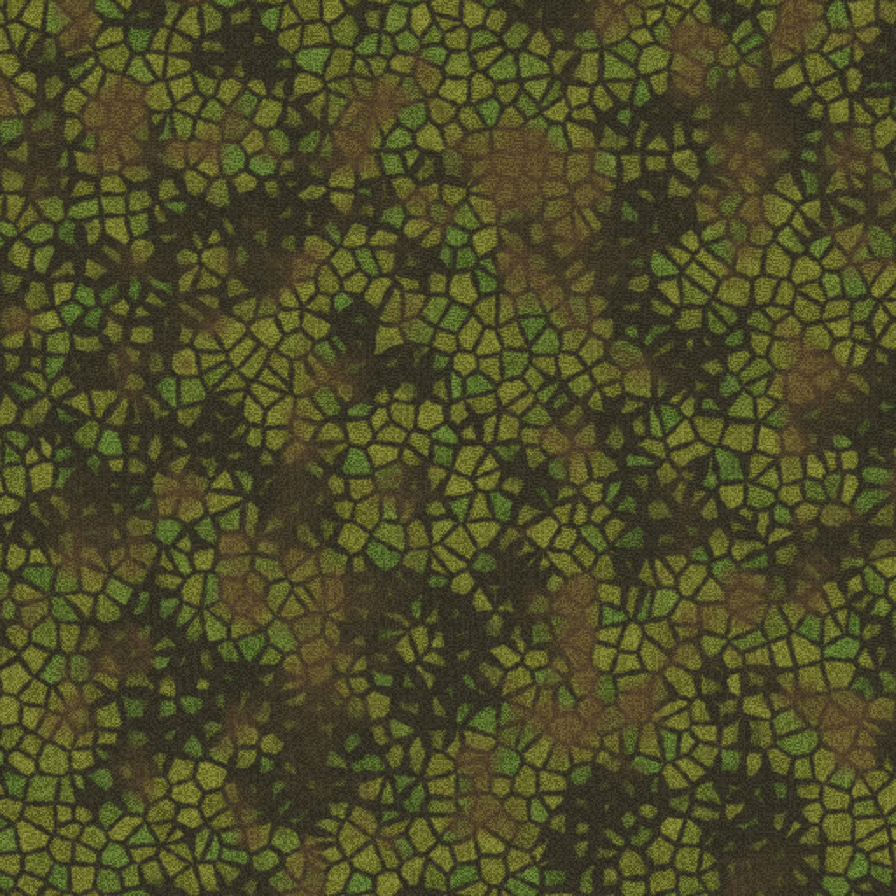
This texture is drawn by a WebGL 1 fragment shader. Its source:

```glsl
precision highp float;
uniform vec2 u_resolution;

#define CELLS 36.0
#define GAP 0.035
#define EDGE_SOFTNESS 0.15
#define PATCH_SCALE 17.0
#define BROWN_SCALE 16.0
#define GRAIN_SCALE 512.0
#define GRAIN 0.19
#define SOIL vec3(0.205, 0.195, 0.142)
#define BROWN vec3(0.355, 0.275, 0.175)
#define OLIVE vec3(0.445, 0.450, 0.175)
#define GREEN vec3(0.320, 0.430, 0.180)

float hash(vec2 p) {
  return fract(sin(dot(p, vec2(127.1, 311.7))) * 43758.5453);
}

vec2 hash2(vec2 p) {
  return vec2(hash(p), hash(p + vec2(57.3, 19.7)));
}

float valueNoise(vec2 p) {
  vec2 i = floor(p);
  vec2 f = fract(p);
  f = f * f * (3.0 - 2.0 * f);
  float low = mix(hash(i), hash(i + vec2(1.0, 0.0)), f.x);
  float high = mix(hash(i + vec2(0.0, 1.0)), hash(i + vec2(1.0, 1.0)), f.x);
  return mix(low, high, f.y);
}

float fbm(vec2 p) {
  float sum = 0.0;
  float amplitude = 0.533;
  for (int i = 0; i < 4; i++) {
    sum += amplitude * valueNoise(p);
    p = mat2(1.6, 1.2, -1.2, 1.6) * p + 7.3;
    amplitude *= 0.5;
  }
  return sum;
}

// Voronoi: x = distance to the nearest border, yz = cell id
vec3 voronoi(vec2 p) {
  vec2 base = floor(p);
  vec2 f = fract(p);
  vec2 nearest = vec2(0.0);
  vec2 nearestCell = vec2(0.0);
  float best = 8.0;
  for (int y = -1; y <= 1; y++) {
    for (int x = -1; x <= 1; x++) {
      vec2 cell = vec2(float(x), float(y));
      vec2 r = cell + hash2(base + cell) - f;
      float d = dot(r, r);
      if (d < best) {
        best = d;
        nearest = r;
        nearestCell = cell;
      }
    }
  }
  float border = 8.0;
  for (int y = -2; y <= 2; y++) {
    for (int x = -2; x <= 2; x++) {
      vec2 cell = nearestCell + vec2(float(x), float(y));
      vec2 r = cell + hash2(base + cell) - f;
      vec2 across = r - nearest;
      if (dot(across, across) > 0.0001) {
        border = min(border, dot(0.5 * (nearest + r), normalize(across)));
      }
    }
  }
  return vec3(border, base + nearestCell);
}

void main() {
  vec2 uv = gl_FragCoord.xy / u_resolution.y;

  // Leaf plates, shrinking and fading where the soil shows through
  vec3 plate = voronoi(uv * CELLS);
  float bare = smoothstep(0.44, 0.78, fbm(uv * PATCH_SCALE + 3.1));
  float gap = GAP + 0.26 * bare;
  float rough = 0.08 * (valueNoise(uv * 170.0) - 0.5);
  float cover = smoothstep(gap - 0.02, gap + EDGE_SOFTNESS, plate.x + rough);
  cover *= 1.0 - 0.5 * bare;

  // Each plate has its own hue and brightness, greener near bare soil
  float greenness = smoothstep(0.45, 1.0, hash(plate.yz + 11.0));
  greenness = 0.8 * clamp(greenness + 0.4 * bare, 0.0, 1.0);
  float brightness = mix(0.90, 1.06, hash(plate.yz + 29.0));
  vec3 leaf = mix(OLIVE, GREEN, greenness) * brightness;
  vec3 color = mix(SOIL, leaf, cover);

  // Soft withered patches
  float withered = smoothstep(0.47, 0.76, fbm(uv * BROWN_SCALE + 41.7));
  color = mix(color, BROWN, 0.8 * withered * (1.0 - 0.6 * bare));

  // Fine grain, strongest and yellowest on the leaves
  float grain = hash(floor(uv * GRAIN_SCALE)) - 0.5;
  float strength = GRAIN * mix(0.45, 1.0, cover * (1.0 - 0.5 * withered));
  color += grain * strength * mix(vec3(1.0), vec3(1.0, 1.0, 0.7), cover);

  gl_FragColor = vec4(clamp(color, 0.0, 1.0), 1.0);
}
```
